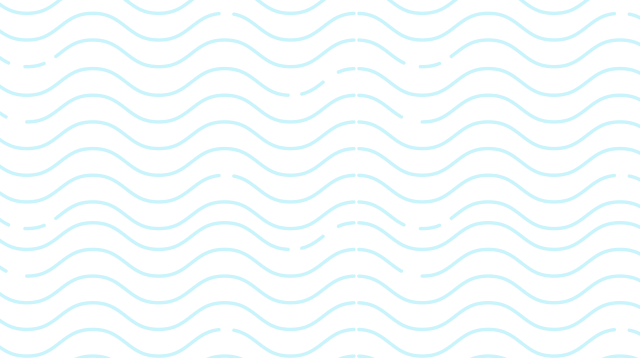
Write a WebGL 2 fragment shader that draws this pattern.

```glsl
#version 300 es
precision highp float;
// Pale aqua wavy lines with rounded breaks, stacked in six-row tiles on white.

uniform vec2 u_resolution;
out vec4 outColor;

const float TILE_WIDTH = 474.5;   // three wave periods; the canvas is 768 units wide
const float ROW_STEP = 32.0;

// Wave height below its crest, with slightly flattened crests and troughs.
float waveY(float x) {
    float a = x * 6.2831853 * 3.0 / TILE_WIDTH;
    return 16.0 - 16.0 * (cos(a) - 0.05 * cos(3.0 * a)) / 0.95;
}

// Distance to the part of the wave between two ends, with round caps.
float strokeDistance(vec2 p, float start, float end) {
    float x = clamp(p.x, start, end);
    float d = length(vec2(p.x - x, p.y - waveY(x)));
    float slope = waveY(x + 0.5) - waveY(x - 0.5);
    return x == p.x ? d * inversesqrt(1.0 + slope * slope) : d;
}

// Two breaks per row, each as end and restart; equal values leave no break.
vec4 rowBreaks(int row) {
    if (row == 0) return vec4(392.5, 409.0, 434.5, 453.0);
    if (row == 1) return vec4(54.0, 79.0, 300.0, 300.0);
    if (row == 4) return vec4(309.5, 327.5, 400.0, 400.0);
    if (row == 5) return vec4(57.0, 76.8, 99.7, 113.8);
    return vec4(150.0, 150.0, 300.0, 300.0);
}

void main() {
    // Canvas units, with y measured down from the top
    float unitsPerPixel = 768.0 / u_resolution.x;
    vec2 p = vec2(gl_FragCoord.x, u_resolution.y - gl_FragCoord.y) * unitsPerPixel;
    float tileX = mod(p.x + 46.8, TILE_WIDTH);

    // Nearest stroke over all rows
    float nearest = 1e3;
    for (int k = -4; k <= 12; k++) {
        // Neighbouring tiles sit a little unevenly
        float tileShift = k < 0 ? -2.3 : (k > 5 ? -7.0 : 0.0);
        float crestY = 82.3 + ROW_STEP * float(k) + tileShift;
        vec2 q = vec2(tileX, p.y - crestY);
        vec4 breaks = rowBreaks((k + 12) % 6);
        nearest = min(nearest, strokeDistance(q, 3.0, breaks.x));
        nearest = min(nearest, strokeDistance(q, breaks.y, breaks.z));
        nearest = min(nearest, strokeDistance(q, breaks.w, TILE_WIDTH - 3.0));
    }

    // Smooth-edged line on white
    float ink = clamp(0.5 + (2.05 - nearest) / unitsPerPixel, 0.0, 1.0);
    vec3 aqua = vec3(0.79, 0.955, 0.985);
    outColor = vec4(mix(vec3(1.0), aqua, ink), 1.0);
}
```
